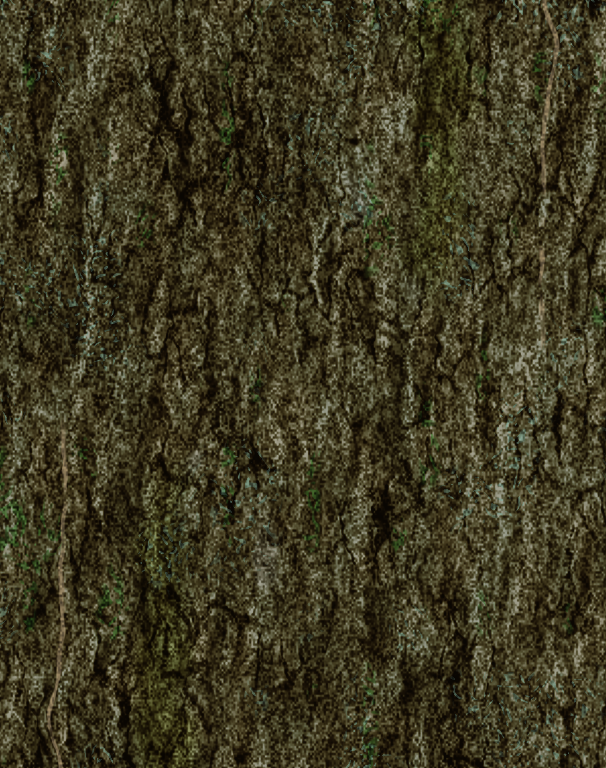
Give the GLSL for this texture, as a WebGL 1 fragment shader.

```glsl
precision highp float;
uniform vec2 u_resolution;

// Tone ramp, dark to light
const vec3 PIT = vec3(0.035, 0.022, 0.006);
const vec3 SHADE = vec3(0.09, 0.06, 0.02);
const vec3 BROWN = vec3(0.19, 0.16, 0.07);
const vec3 OLIVE = vec3(0.27, 0.24, 0.13);
const vec3 DUST = vec3(0.35, 0.34, 0.22);
const vec3 ASH = vec3(0.45, 0.44, 0.34);
const vec3 PALE = vec3(0.62, 0.62, 0.55);
// Accents
const vec3 MOSS = vec3(0.17, 0.34, 0.12);
const vec3 LICHEN = vec3(0.40, 0.56, 0.50);
const vec3 SCAR = vec3(0.54, 0.47, 0.35);

// Feature densities per canvas height (across, along the trunk)
const vec2 PLATE_FREQ = vec2(33.0, 11.0);
const vec2 RIDGE_FREQ = vec2(58.0, 12.0);
const vec2 FIBRE_FREQ = vec2(165.0, 42.0);
const vec2 GRIT_FREQ = vec2(390.0, 330.0);
const vec2 FLAKE_FREQ = vec2(210.0, 125.0);
const vec2 PATCH_FREQ = vec2(8.0, 5.0);

// Weights of the layers in the tone
const float GRIT = 0.70;
const float FLAKE = 0.36;
const float FIBRE = 0.34;
const float RELIEF = 0.40;
const float PATCH = 0.17;
const float CRACK = 1.7;
const float RIM = 0.35;
const float TONE_BIAS = 0.17;
const float CONTRAST = 1.38;

vec2 hash2(vec2 p) {
  vec3 q = fract(p.xyx * vec3(0.1031, 0.1030, 0.0973));
  q += dot(q, q.yzx + 33.33);
  return fract((q.xx + q.yz) * q.zy);
}

// Value noise centred on zero with about unit deviation
float noise(vec2 p) {
  vec2 i = floor(p), f = fract(p);
  f = f * f * (3.0 - 2.0 * f);
  i += 217.0;
  float low = mix(hash2(i).x, hash2(i + vec2(1.0, 0.0)).x, f.x);
  float high = mix(hash2(i + vec2(0.0, 1.0)).x, hash2(i + 1.0).x, f.x);
  return (mix(low, high, f.y) - 0.5) * 4.66;
}

// Gap between the two nearest cell centres: zero on plate borders
float plateEdge(vec2 p) {
  vec2 cell = floor(p), f = fract(p);
  float first = 8.0, second = 8.0;
  for (int y = -1; y <= 1; y++) {
    for (int x = -1; x <= 1; x++) {
      vec2 o = vec2(float(x), float(y));
      float d = length(o + hash2(cell + o + 91.0) - f);
      second = min(second, max(first, d));
      first = min(first, d);
    }
  }
  return second - first;
}

float segment(vec2 p, vec2 a, vec2 b) {
  vec2 ab = b - a;
  return length(p - a - ab * clamp(dot(p - a, ab) / dot(ab, ab), 0.0, 1.0));
}

// Ramp spaced so that each colour keeps its share of the area
vec3 barkColor(float u) {
  vec3 c = mix(PIT, SHADE, smoothstep(0.0, 0.10, u));
  c = mix(c, BROWN, clamp((u - 0.10) / 0.24, 0.0, 1.0));
  c = mix(c, OLIVE, clamp((u - 0.34) / 0.28, 0.0, 1.0));
  c = mix(c, DUST, clamp((u - 0.62) / 0.20, 0.0, 1.0));
  c = mix(c, ASH, clamp((u - 0.82) / 0.11, 0.0, 1.0));
  return mix(c, PALE, clamp((u - 0.93) / 0.06, 0.0, 1.0));
}

void main() {
  vec2 p = gl_FragCoord.xy / u_resolution.y;
  vec2 c = p - 0.5 * vec2(u_resolution.x / u_resolution.y, 1.0);
  vec2 turned = c.y > 0.0 ? c : -c; // big marks repeat under a half turn

  // Ragged warp of the trunk direction
  vec2 w = p;
  w.x += 0.003 * noise(p * vec2(9.0, 11.0)) + 0.0018 * noise(p * vec2(40.0, 55.0) + 7.0);
  w.x += 0.0011 * noise(p * 130.0 + 23.0);
  w.y += 0.008 * noise(p * vec2(45.0, 20.0) + 31.0);

  // Ridges lit from the upper left, fibres, flakes and grit
  vec2 r = w * RIDGE_FREQ;
  float relief = noise(r) - 0.8 * noise(r + vec2(-0.55, 0.35));
  float fibre = noise(w * FIBRE_FREQ + 13.0);
  float grit = noise(p * GRIT_FREQ);
  float flake = noise(w * FLAKE_FREQ + 57.0);
  float patches = noise(p * PATCH_FREQ + 3.0);

  // Cracks open along parts of the plate borders, with a lit rim
  float open = smoothstep(-0.6, 0.9, noise(p * vec2(24.0, 15.0) + 41.0));
  float edge = plateEdge(w * PLATE_FREQ);
  float crack = open * (1.0 - smoothstep(0.02, 0.17, edge));
  float rim = open * smoothstep(0.12, 0.22, edge) * (1.0 - smoothstep(0.24, 0.42, edge));
  float furrow = smoothstep(0.9, 1.8, noise(w * vec2(60.0, 9.0) + 73.0));

  // Pale knots beside a dark slanted seam
  vec2 bent = turned + 0.010 * vec2(noise(p * 21.0), noise(p * 23.0 + 5.0));
  float knots = 1.0 - smoothstep(0.010, 0.038, segment(bent, vec2(0.04, 0.25), vec2(0.14, 0.11)));
  knots *= smoothstep(-0.3, 0.9, noise(w * vec2(32.0, 15.0) + 19.0));
  float seam = 1.0 - smoothstep(0.003, 0.020, segment(bent, vec2(0.045, 0.13), vec2(0.125, 0.01)));

  float tone = GRIT * grit * (1.0 + 0.15 * relief) + FLAKE * flake + FIBRE * fibre + RELIEF * relief
    + PATCH * patches + TONE_BIAS + RIM * rim - CRACK * crack - 0.8 * furrow + 0.8 * knots - 0.8 * seam;
  vec3 color = barkColor(1.0 / (1.0 + exp(-CONTRAST * tone)));

  // Slight hue drift, greener in the mossy column
  float column = (1.0 - smoothstep(0.01, 0.05, abs(bent.x - 0.175))) * smoothstep(0.06, 0.2, turned.y);
  float drift = noise(p * vec2(38.0, 19.0) + 83.0);
  color *= 1.0 + 0.015 * drift * vec3(1.0, -0.2, -1.0);
  color *= mix(vec3(1.0), vec3(0.87, 0.91, 0.66), column);
  color = mix(color, vec3(dot(color, vec3(0.333))) * vec3(1.04, 1.03, 0.95), 0.35 * knots);

  // Small moss and lichen flecks in loose clusters
  float mossArea = smoothstep(1.3, 2.0, noise(p * vec2(27.0, 10.0) + 61.0));
  float mossFleck = smoothstep(0.2, 1.1, noise(w * vec2(190.0, 130.0) + 29.0));
  color = mix(color, MOSS * (0.9 + 0.3 * grit), 0.6 * mossArea * mossFleck);
  float lichenArea = smoothstep(0.4, 1.7, noise(p * vec2(15.0, 11.0) + 47.0));
  float lichenFleck = smoothstep(0.9, 1.6, noise(w * vec2(230.0, 215.0) + 11.0));
  color = mix(color, LICHEN * (0.9 + 0.2 * grit), 0.55 * lichenArea * lichenFleck);

  // Long thin scar near each side
  float path = 0.322 + 0.004 * noise(vec2(turned.y * 16.0, 2.0)) - 0.012 * (0.5 - turned.y);
  float scar = 1.0 - smoothstep(0.0014, 0.0042, abs(turned.x - path + 0.0008 * fibre));
  scar *= smoothstep(0.04, 0.06, turned.y) * smoothstep(-1.7, -0.2, noise(p * vec2(20.0, 45.0)));
  color = mix(color, SCAR * (1.0 + 0.14 * grit), 0.85 * scar);

  gl_FragColor = vec4(clamp(color, 0.0, 1.0), 1.0);
}
```
